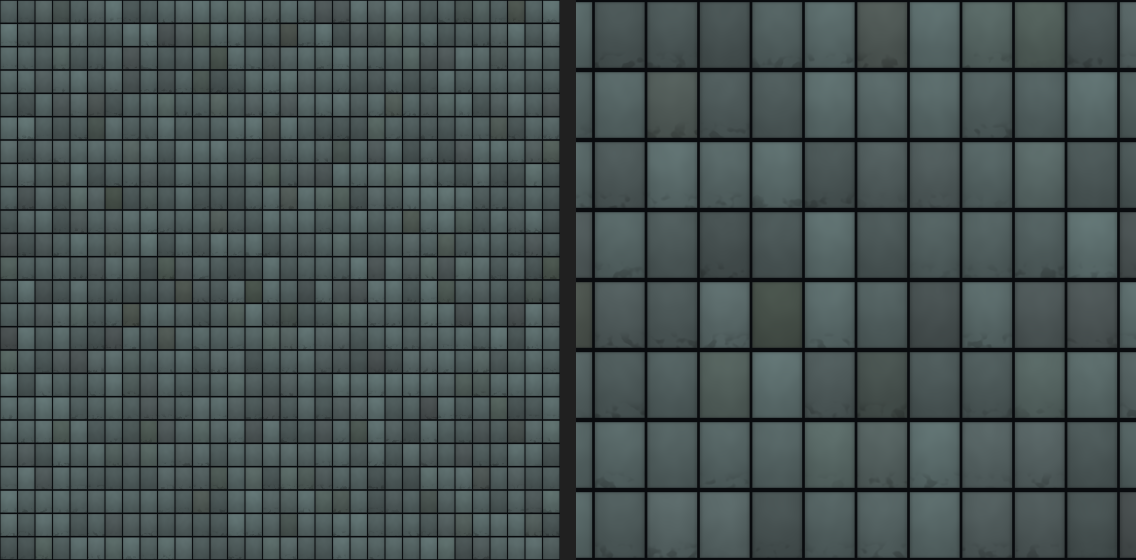
Left: the whole. Right: its middle third, enlarged.
Give the GLSL for this pattern, as a three.js fragment shader.

```glsl
// Wall of upright slate-green tiles, 32 across and 24 up, with thin dark joints and stained feet.
varying vec2 vUv;

const vec2 TILE_COUNT = vec2(32.0, 24.0);
const vec2 JOINT_WIDTH = vec2(0.0016, 0.0026);
const vec3 JOINT_COLOR = vec3(0.035, 0.043, 0.055);
const vec3 DARK_GLAZE = vec3(0.272, 0.312, 0.312);
const vec3 LIGHT_GLAZE = vec3(0.378, 0.452, 0.450);
const vec3 OLIVE_TINT = vec3(1.0, 0.99, 0.89);
const vec3 GREY_TINT = vec3(1.03, 0.97, 0.98);

float hash(vec2 p) {
  vec3 q = fract(p.xyx * vec3(0.1031, 0.1030, 0.0973));
  q += dot(q, q.yzx + 33.33);
  return fract((q.x + q.y) * q.z);
}

// Dot product of a random unit gradient with the offset from its lattice corner.
float cornerSlope(vec2 corner, vec2 offset) {
  float angle = 6.2832 * hash(corner);
  return dot(vec2(cos(angle), sin(angle)), offset);
}

float gradientNoise(vec2 p) {
  vec2 i = floor(p);
  vec2 f = p - i;
  vec2 u = f * f * f * (f * (f * 6.0 - 15.0) + 10.0);
  vec2 e = vec2(1.0, 0.0);
  float low = mix(cornerSlope(i, f), cornerSlope(i + e.xy, f - e.xy), u.x);
  float high = mix(cornerSlope(i + e.yx, f - e.yx), cornerSlope(i + e.xx, f - e.xx), u.x);
  return mix(low, high, u.y);
}

// Base glaze of one tile: varied lightness, a few greyer or more olive.
vec3 glazeColor(vec2 id) {
  float lightness = mix(hash(id + 11.0), hash(id + 57.0), 0.25);
  vec3 color = mix(DARK_GLAZE, LIGHT_GLAZE, lightness);
  float olive = smoothstep(0.82, 1.0, hash(id + 101.0)) * (1.0 - lightness);
  float grey = smoothstep(0.5, 1.0, hash(id + 173.0)) * (1.0 - lightness);
  return color * mix(vec3(1.0), OLIVE_TINT, olive) * mix(vec3(1.0), GREY_TINT, grey);
}

// Soft shading over the face: brighter top and middle, dim rim.
float faceShade(vec2 local, vec2 edgeDistance) {
  float side = 2.0 * local.x - 1.0;
  float bow = 1.0 - 0.09 * side * side;
  float fall = mix(0.88, 1.05, smoothstep(0.0, 0.9, local.y));
  vec2 rim = smoothstep(vec2(0.0), vec2(0.0035), edgeDistance);
  return bow * fall * mix(0.84, 1.0, rim.x * rim.y);
}

// Smudges of grime gathered along the foot of a tile.
float footStain(vec2 local, vec2 id) {
  vec2 p = local * vec2(4.0, 6.0) + id * 17.0;
  float blotch = gradientNoise(p) + 0.5 * gradientNoise(p * 2.1 + 5.0);
  float foot = 1.0 - smoothstep(0.08, 0.30, local.y);
  float amount = smoothstep(0.25, 0.8, hash(id + 229.0));
  return smoothstep(0.0, 0.4, blotch) * foot * amount;
}

// Coverage of joints centred on the tile borders, smoothed over one pixel.
float jointMask(vec2 edgeDistance, vec2 width, vec2 pixel) {
  vec2 cover = clamp((0.5 * width - edgeDistance) / pixel + 0.5, 0.0, 1.0);
  return 1.0 - (1.0 - cover.x) * (1.0 - cover.y);
}

void main() {
  vec2 grid = vUv * TILE_COUNT;
  vec2 id = floor(grid);
  vec2 local = grid - id;
  vec2 edgeDistance = min(local, 1.0 - local) / TILE_COUNT;
  vec2 pixel = max(fwidth(vUv), vec2(0.00001));

  vec3 color = glazeColor(id) * faceShade(local, edgeDistance);
  color *= 1.0 - 0.17 * footStain(local, id);
  color *= 1.0 + 0.03 * gradientNoise(grid * 4.0);

  color = mix(color, JOINT_COLOR, jointMask(edgeDistance, JOINT_WIDTH, pixel));
  gl_FragColor = vec4(color, 1.0);
}
```
